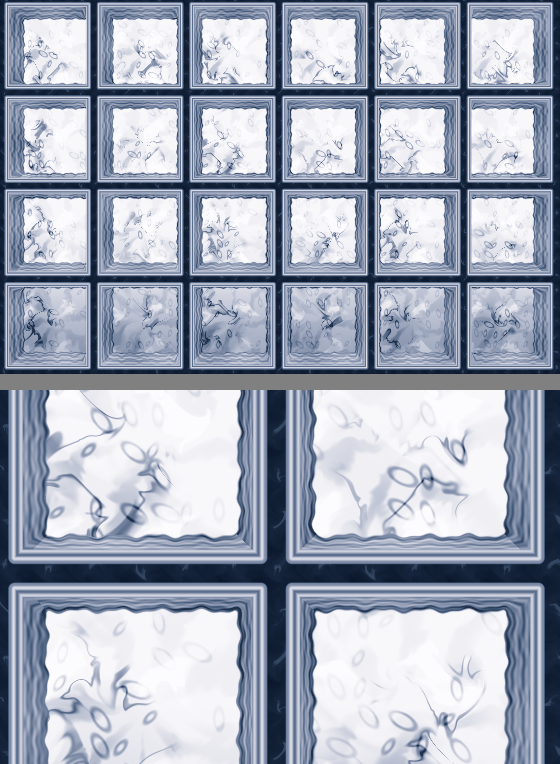
Top, the full canvas; bottom, a detail of the centre.
A Shadertoy shader for this pattern:

```glsl
// Wall of rippled glass blocks, six across and four down, set in dark navy joints.

const vec2 GRID = vec2(6.057, 4.006);   // cells across the canvas
const vec2 COUNT = vec2(6.0, 4.0);      // whole blocks
const vec2 MARGIN = vec2(0.016);        // wall offset, in cells
const float BLOCK_HALF = 0.466;
const float WINDOW_HALF = 0.345;
const float RIM = 0.052;

// Colour ramp from joint navy to white; one unit of tone per step.
const vec3 RAMP[7] = vec3[7](
    vec3(0.04, 0.09, 0.17), vec3(0.25, 0.34, 0.46), vec3(0.44, 0.50, 0.61),
    vec3(0.60, 0.64, 0.73), vec3(0.76, 0.78, 0.84), vec3(0.93, 0.93, 0.95),
    vec3(0.99, 0.99, 1.0));

vec3 toneColor(float tone) {
    vec3 color = RAMP[0];
    for (int i = 1; i < 7; i++)
        color = mix(color, RAMP[i], clamp(tone - float(i - 1), 0.0, 1.0));
    return color;
}

vec2 hash2(vec2 p) {
    vec3 q = fract(p.xyx * vec3(0.1031, 0.1030, 0.0973));
    q += dot(q, q.yzx + 33.33);
    return fract((q.xx + q.yz) * q.zy);
}

float boxDistance(vec2 p, vec2 halfSize, float radius) {
    vec2 d = abs(p) - halfSize + radius;
    return length(max(d, 0.0)) + min(max(d.x, d.y), 0.0) - radius;
}

float stroke(float d, float width) {
    return 1.0 - smoothstep(0.0, width, abs(d));
}

// Layered sines that warp each other, like molten glass; range -1 to 1.
float flow(vec2 q, vec2 seed) {
    for (int i = 1; i <= 4; i++) {
        float f = float(i);
        q += 0.75 / f * sin(f * 1.4 * q.yx + seed * f + vec2(0.0, 1.7));
    }
    return 0.5 * (sin(q.x) + sin(q.y));
}

// Cellular noise: outlines of scattered, tilted oval drops.
float dropRings(vec2 p, vec2 seed) {
    vec2 corner = floor(p);
    float ring = 0.0;
    for (int y = -1; y <= 1; y++)
    for (int x = -1; x <= 1; x++) {
        vec2 id = corner + vec2(x, y);
        vec2 rnd = hash2(id + seed * 17.0 + 50.0);
        vec2 d = p - id - 0.2 - 0.6 * rnd;
        float angle = 0.6 + 2.2 * rnd.x;
        d = vec2(dot(d, vec2(cos(angle), sin(angle))),
                 dot(d, vec2(-sin(angle), cos(angle))));
        float oval = length(d * vec2(1.0, 2.1)) - 0.2 - 0.28 * rnd.x;
        ring = max(ring, stroke(oval, 0.17) * step(0.58, rnd.y));
    }
    return ring;
}

// Bright rippled pane: soft radial folds, dark squiggles and drops.
float paneTone(vec2 v, vec2 id, vec2 seed, float wallHeight) {
    float ripple = flow(v * 15.0, seed);
    float swell = flow(v * 7.0 + 3.0, seed.yx);
    float side = mod(id.x, 2.0) < 0.5 ? -0.17 : 0.10;
    vec2 focus = vec2(side, mix(0.13, -0.13, id.y / (COUNT.y - 1.0)));
    float activity = smoothstep(-0.25, 0.75,
        0.8 * swell + 0.9 - length((v - focus) * vec2(4.2, 3.0)));
    float angle = atan(v.y, abs(v.x) + 0.02);
    float fold = sin(angle * 8.0 + 2.4 * swell + 1.5 * ripple + seed.x);
    fold = smoothstep(0.0, 0.95, fold) * smoothstep(0.03, 0.25, length(v));
    float tone = mix(3.1, 5.7, smoothstep(0.0, 1.7, wallHeight));
    tone -= fold * (0.55 + 0.6 * activity);
    tone -= 0.6 * smoothstep(0.15, 0.8, swell);
    tone -= 2.6 * stroke(ripple - 0.12, 0.17) * activity;
    tone -= 1.9 * dropRings(v * 9.0, seed) * (0.35 + 0.65 * activity);
    tone += 0.8 * smoothstep(0.5, 0.9, ripple);
    return tone;
}

// Sloping glass sides: wavy reflections running along each edge.
float sideTone(vec2 v, float slope, vec2 seed) {
    bool upright = abs(v.x) > abs(v.y);
    float along = upright ? v.y : v.x;
    float level = upright ? 2.15 : (v.y > 0.0 ? 2.3 : 3.1);
    float wobble = 0.9 * sin(along * 31.0 + seed.x) + 0.5 * sin(along * 67.0 + seed.y);
    float bands = sin(slope * 15.0 + wobble) + 0.6 * sin(slope * 29.0 - wobble + seed.x);
    return level + 0.65 * bands + 0.35 * sin(along * 9.0 + seed.y);
}

// Flat outer rim: pale lines between two grey grooves.
float rimTone(float depth) {
    return 2.3 + 2.3 * stroke(depth - 0.018, 0.012)
               + 2.0 * stroke(depth - 0.045, 0.011)
               - 0.8 * stroke(depth - 0.031, 0.008);
}

void mainImage(out vec4 fragColor, in vec2 fragCoord) {
    vec2 wall = fragCoord / iResolution.xy * GRID - MARGIN;
    vec2 id = clamp(floor(wall), vec2(0.0), COUNT - 1.0);
    vec2 p = wall - id - 0.5;
    vec2 seed = 6.2832 * hash2(id + 7.0);
    float pixel = GRID.y / iResolution.y;

    // The far pane shifts toward the middle of the wall.
    vec2 v = p + vec2(0.036, 0.04) * (id - 0.5 * (COUNT - 1.0));
    vec2 wavy = v + 0.006 * sin(v.yx * 43.0 + seed) + 0.003 * sin(v.yx * 91.0 - seed);
    float depth = -boxDistance(p, vec2(BLOCK_HALF), 0.022);
    float pane = boxDistance(wavy, vec2(WINDOW_HALF), 0.015);
    float slope = (depth - RIM) / max(depth - RIM + max(pane, 0.0), 0.001);

    float tone = sideTone(v, slope, seed);
    float inPane = 1.0 - smoothstep(-pixel, pixel, pane);
    tone = mix(tone, paneTone(v, id, seed, wall.y), inPane);
    tone -= 1.5 * stroke(pane - 0.006, 0.013);
    tone = mix(rimTone(depth), tone, smoothstep(-pixel, pixel, depth - RIM));

    // Joints with faint grain and a few worn specks.
    float grain = flow(wall * 38.0, vec2(1.0, 4.0));
    float joint = 0.12 + 0.12 * grain + 0.5 * smoothstep(0.88, 1.0, grain);
    tone = mix(joint, max(tone, 0.4), smoothstep(-pixel, pixel, depth));
    fragColor = vec4(toneColor(tone), 1.0);
}
```
